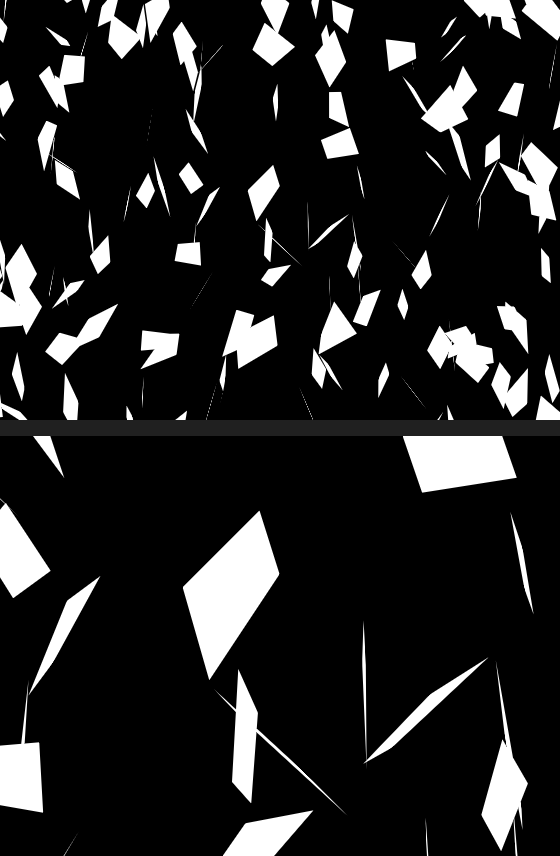
Top, the full canvas; bottom, a detail of the centre.
A WebGL 2 fragment shader for this background:

```glsl
#version 300 es
precision highp float;
// White shards scattered over black, thinner in the middle and mostly upright.
// Each shard is a jittered four-cornered polygon, squashed sideways like a
// turning flake, then tilted; edge coverages are combined for smooth slivers.

uniform vec2 u_resolution;
out vec4 fragColor;

vec4 hash4(float n) {
    return fract(sin(n * vec4(12.9898, 78.233, 39.425, 57.583) + 1.7) * 43758.547);
}

// Corner k of a shard, counter-clockwise around its centre
vec2 corner(int k, vec4 angleJitter, vec4 reach) {
    float angle = 1.5708 * (float(k) + 0.75 * (angleJitter[k] - 0.5));
    return mix(0.58, 1.02, reach[k]) * vec2(cos(angle), sin(angle));
}

// Pixel coverage of the polygon; stays correct below one pixel of width
float shardCoverage(vec2 p, float id, vec4 look, float pixel) {
    vec4 angleJitter = hash4(id + 301.3);
    vec4 reach = hash4(id + 607.9);

    float size = mix(0.05, 0.09, look.x);
    float squash = 0.015 + 0.92 * look.y * look.y;
    float lean = 2.0 * look.z - 1.0;
    float tilt = lean * (0.25 + 0.75 * lean * lean);
    float c = cos(tilt), s = sin(tilt);
    mat2 turn = mat2(c, s, -s, c);
    vec2 stretch = size * vec2(squash, 1.0);

    float coverage = -3.0;
    vec2 a = turn * (stretch * corner(3, angleJitter, reach));
    for (int k = 0; k < 4; k++) {
        vec2 b = turn * (stretch * corner(k, angleJitter, reach));
        vec2 side = b - a;
        vec2 outward = vec2(side.y, -side.x) / max(length(side), 1e-5);
        coverage += clamp(0.5 - dot(p - a, outward) / pixel, 0.0, 1.0);
        a = b;
    }
    return max(coverage, 0.0);
}

void main() {
    float pixel = 1.0 / u_resolution.y;
    vec2 halfSize = 0.5 * vec2(u_resolution.x / u_resolution.y, 1.0);
    vec2 p = gl_FragCoord.xy * pixel - halfSize;

    float white = 0.0;
    for (int i = 0; i < 145; i++) {
        float id = float(i);
        vec4 look = hash4(id + 41.7);

        // Even spread, roughened, then pushed away from the middle
        vec2 spread = fract(id * vec2(0.75488, 0.56984) + 0.16 * hash4(id + 907.1).xy);
        vec2 q = 2.0 * spread - 1.0;
        q *= vec2(1.3, 1.15) - vec2(0.3, 0.15) * abs(q);
        vec2 local = p - q * (halfSize + 0.05);

        if (dot(local, local) < 0.012)
            white = max(white, shardCoverage(local, id, look, pixel));
    }
    fragColor = vec4(vec3(white), 1.0);
}
```
